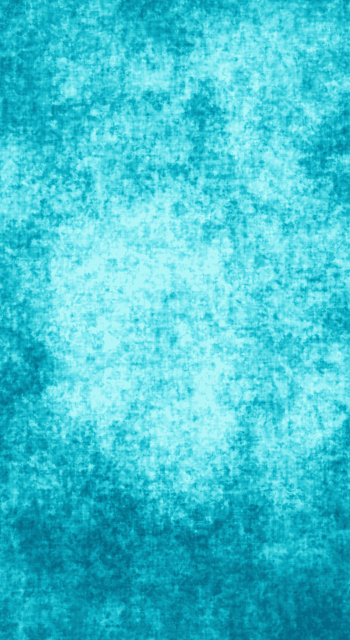
A WebGL 2 fragment shader for this texture:

```glsl
#version 300 es
precision highp float;

uniform vec2 u_resolution;
out vec4 fragColor;

// Integer lattice hash, 0 to 1
float hash(ivec2 cell, uint seed) {
    uint h = uint(cell.x) * 1597334677u ^ uint(cell.y) * 3812015801u ^ seed * 2654435769u;
    h = (h ^ (h >> 16)) * 2246822519u;
    h = (h ^ (h >> 13)) * 3266489917u;
    h ^= h >> 16;
    return float(h >> 8) / 16777216.0;
}

float valueNoise(vec2 p, uint seed) {
    ivec2 cell = ivec2(floor(p));
    vec2 f = fract(p);
    f = f * f * (3.0 - 2.0 * f);
    float low = mix(hash(cell, seed), hash(cell + ivec2(1, 0), seed), f.x);
    float high = mix(hash(cell + ivec2(0, 1), seed), hash(cell + ivec2(1, 1), seed), f.x);
    return mix(low, high, f.y);
}

// Fractal noise scaled to zero mean and about unit deviation
float fractalNoise(vec2 p, int octaves, float gain, uint seed) {
    const mat2 turn = mat2(0.8, 0.6, -0.6, 0.8);
    float sum = 0.0, power = 0.0, amplitude = 1.0;
    for (int i = 0; i < octaves; i++) {
        sum += amplitude * (valueNoise(p, seed + uint(i)) - 0.5);
        power += amplitude * amplitude;
        amplitude *= gain;
        p = turn * p * 2.03 + 7.3;
    }
    return sum / (0.214 * sqrt(power));
}

float glow(vec2 uv, vec2 center, vec2 radius) {
    vec2 d = (uv - center) / radius;
    return exp(-dot(d, d));
}

// Broad light: pale middle, deep top and bottom
float broadLight(vec2 uv) {
    vec2 d = (uv - vec2(0.5, 0.54)) * 2.0;
    float light = 0.57 - 1.3 * d.y * d.y - 0.5 * d.x * d.x;
    light += 0.5 * glow(uv, vec2(0.63, 0.70), vec2(0.22, 0.13));
    light += 0.5 * glow(uv, vec2(0.38, 0.43), vec2(0.22, 0.12));
    return light;
}

// Worn patches with crisp, speckled borders
float wornPatches(vec2 p, uint seed) {
    float patches = fractalNoise(p * 16.0, 3, 0.7, seed);
    float specks = fractalNoise(p * 95.0, 3, 0.85, seed + 20u);
    return smoothstep(-0.6, 0.6, 0.65 * patches + 0.65 * specks) - 0.5;
}

// Thin crossing threads
float fibres(vec2 p, uint seed) {
    float across = fractalNoise(p * vec2(28.0, 230.0), 2, 0.7, seed);
    float along = fractalNoise(p * vec2(230.0, 28.0), 2, 0.7, seed + 9u);
    return across + along;
}

// Pale broken creases along a noise contour
float creases(vec2 p, uint seed) {
    float contour = fractalNoise(p * 13.0, 4, 0.55, seed);
    float presence = smoothstep(0.0, 1.2, fractalNoise(p * 9.0, 3, 0.6, seed + 11u));
    return presence * (1.0 - smoothstep(0.0, 0.13, abs(contour)));
}

// Teal to pale cyan
vec3 dyeColor(float tone) {
    const float stops[8] = float[8](-2.7, -1.88, -1.18, -0.6, -0.05, 0.58, 1.4, 2.4);
    const vec3 dyes[8] = vec3[8](
        vec3(0.01, 0.42, 0.53), vec3(0.02, 0.50, 0.60),
        vec3(0.03, 0.59, 0.68), vec3(0.04, 0.68, 0.76),
        vec3(0.13, 0.76, 0.82), vec3(0.31, 0.84, 0.89),
        vec3(0.50, 0.91, 0.94), vec3(0.68, 0.96, 0.97));
    vec3 color = dyes[0];
    for (int i = 1; i < 8; i++) {
        float blend = clamp((tone - stops[i - 1]) / (stops[i] - stops[i - 1]), 0.0, 1.0);
        color = mix(color, dyes[i], blend);
    }
    return color;
}

void main() {
    vec2 uv = gl_FragCoord.xy / u_resolution;
    vec2 p = gl_FragCoord.xy / u_resolution.y;

    // Ragged drift for the cloud outlines
    vec2 drift = vec2(fractalNoise(p * 12.0, 3, 0.6, 3u), fractalNoise(p * 12.0, 3, 0.6, 8u));
    float clouds = fractalNoise(p * vec2(6.5, 5.5) + 0.12 * drift, 6, 0.64, 31u);
    float grain = fractalNoise(p * 130.0, 2, 1.0, 61u);

    float light = broadLight(uv);
    float detail = mix(0.75, 1.05, smoothstep(-1.0, 0.3, light));
    float tone = light + 0.6 * clouds;
    tone += detail * (0.85 * wornPatches(p, 71u) + 0.36 * grain + 0.14 * fibres(p, 111u));
    tone += 0.5 * creases(p, 141u) - 0.03;

    fragColor = vec4(dyeColor(tone), 1.0);
}
```
